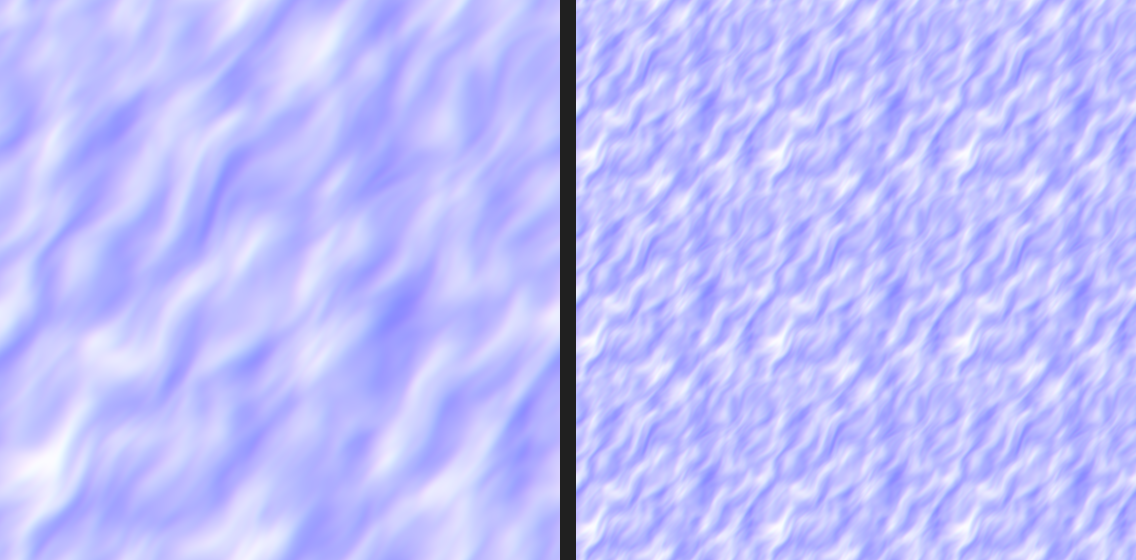
Left: one tile. Right: repeated 3 by 3.
A WebGL 2 fragment shader for this texture map:

```glsl
#version 300 es
precision highp float;
// Seamless lavender streaks: soft, slanted light and dark folds with faint pink and cyan edges.

#define GRAIN vec2(5.0, 4.0)                  // whole repeats of the broadest layer
#define STRENGTHS vec4(0.45, 1.0, 0.42, 0.13) // layers from broad to fine
#define WARP_CELLS vec2(6.0)                  // whole repeats of the bending noise
#define WARP 0.04                             // bending distance
#define FRINGE 0.0037                         // sideways split of red and green
#define MEAN_TONE 0.75
#define CONTRAST 0.27

uniform vec2 u_resolution;
out vec4 fragColor;

const float TAU = 6.2831853;

// Integer hash of a lattice cell to an angle
float hashAngle(vec2 cell, uint seed) {
    uint h = uint(cell.x) * 1597334677u ^ uint(cell.y) * 3812015801u ^ seed * 2654435769u;
    h = (h ^ (h >> 16u)) * 2146121005u;
    h = (h ^ (h >> 15u)) * 2221713035u;
    h ^= h >> 16u;
    return float(h >> 8u) / 16777216.0 * TAU;
}

// Contribution of one lattice corner, wrapped to the period
float corner(vec2 cell, vec2 offset, vec2 period, uint seed) {
    float angle = hashAngle(mod(cell, period), seed);
    return dot(vec2(cos(angle), sin(angle)), offset);
}

// Periodic gradient noise
float noise(vec2 p, vec2 period, uint seed) {
    vec2 cell = floor(p);
    vec2 f = p - cell;
    vec2 w = f * f * f * (f * (f * 6.0 - 15.0) + 10.0);
    vec2 ex = vec2(1.0, 0.0);
    vec2 ey = vec2(0.0, 1.0);
    float low = mix(corner(cell, f, period, seed),
                    corner(cell + ex, f - ex, period, seed), w.x);
    float high = mix(corner(cell + ey, f - ey, period, seed),
                     corner(cell + 1.0, f - 1.0, period, seed), w.x);
    return mix(low, high, w.y);
}

// Layered noise on a sheared lattice; the whole-number shear keeps it tiling
float streaks(vec2 uv) {
    vec2 slanted = vec2(uv.x - uv.y, uv.x);
    vec2 period = GRAIN;
    vec4 strengths = STRENGTHS;
    float sum = 0.0;
    for (int i = 0; i < 4; i++) {
        sum += strengths[i] * noise(slanted * period, period, uint(i) + 11u);
        period *= 2.0;
    }
    return sum;
}

void main() {
    vec2 uv = gl_FragCoord.xy / u_resolution;

    // Bend the streaks so their directions vary
    vec2 bend = vec2(noise(uv * WARP_CELLS, WARP_CELLS, 3u),
                     noise(uv * WARP_CELLS, WARP_CELLS, 5u));
    vec2 bent = uv + WARP * bend;

    // Split red and green sideways to tint the slopes
    vec2 split = vec2(FRINGE, 0.0);
    vec2 redGreen = MEAN_TONE + CONTRAST * vec2(streaks(bent + split), streaks(bent - split));

    fragColor = vec4(clamp(redGreen, 0.0, 1.0), 1.0, 1.0);
}
```
